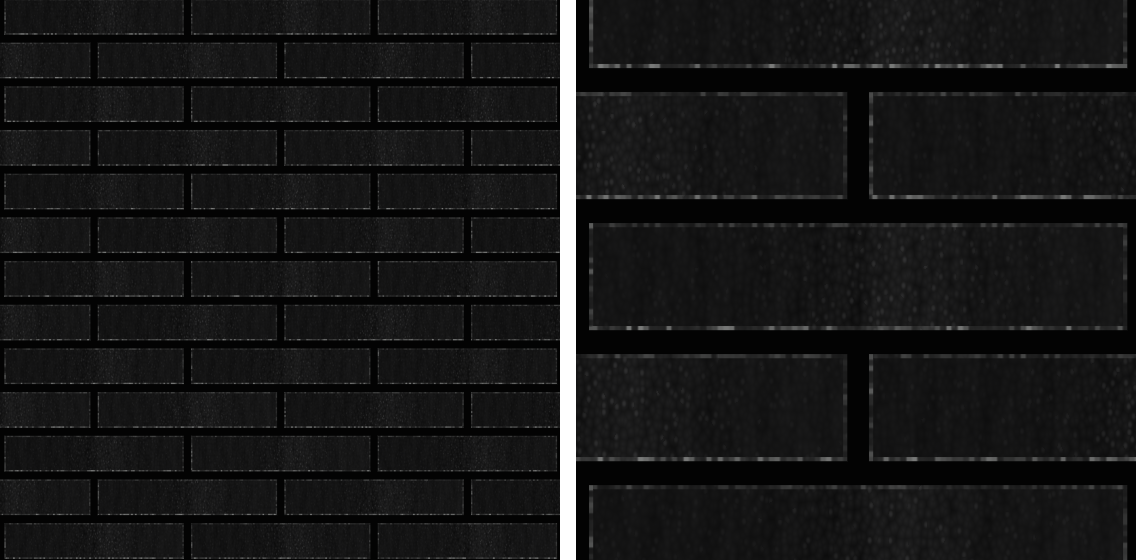
Left: the whole. Right: its middle third, enlarged.
A Shadertoy shader for this texture:

```glsl
// Dark running-bond brick wall: slim charcoal bricks between near-black joints.
// Each brick has layered-sine vertical streaks, cellular grain and speckles,
// and broken, worn highlights along its edges, strongest at bottom and left.

// Layout, in canvas units
const vec2  PITCH       = vec2(0.33333, 0.078);   // spacing of bricks and rows
const vec2  ORIGIN      = vec2(0.0013, 0.931);    // centre of one joint crossing
const vec2  BRICK_HALF  = vec2(0.1602, 0.0319);
const float EDGE_WIDTH  = 0.0025;
const float DASH_LENGTH = 0.0034;
const vec2  GRAIN_SIZE  = vec2(0.0036, 0.0054);

// Tones
const vec3  JOINT_COLOR = vec3(0.012, 0.013, 0.013);
const vec3  BRICK_COLOR = vec3(0.080, 0.080, 0.081);
const vec3  WEAR_COLOR  = vec3(0.50, 0.505, 0.50);
const vec4  EDGE_WEAR   = vec4(0.68, 0.40, 0.95, 0.45); // left, right, bottom, top
const float STREAK_GAIN  = 0.13;
const float GRAIN_GAIN   = 0.65;
const float SPECKLE_GAIN = 0.75;
const float BAND_GAIN    = 0.28;

float hash(vec2 p) {
    vec3 q = fract(p.xyx * vec3(0.1031, 0.1030, 0.0973));
    q += dot(q, q.yzx + 33.33);
    return fract((q.x + q.y) * q.z);
}

// Distance to the nearest scattered point, and a random value of that point
vec2 cellular(vec2 p) {
    vec2 cell = floor(p), f = fract(p);
    vec2 nearest = vec2(4.0, 0.0);
    for (int y = -1; y <= 1; y++)
    for (int x = -1; x <= 1; x++) {
        vec2 o = vec2(x, y), c = cell + o;
        vec2 d = o + vec2(hash(c), hash(c + 57.3)) - f;
        float d2 = dot(d, d);
        if (d2 < nearest.x) nearest = vec2(d2, hash(c + 113.7));
    }
    return vec2(sqrt(nearest.x), nearest.y);
}

// Fine vertical streaks that waver along their height
float streaks(vec2 p, float seed) {
    float sum = 0.0, frequency = 190.0, gain = 0.5;
    for (int i = 0; i < 4; i++) {
        float phase = seed * 6.28 + float(i) * 1.7;
        sum += gain * sin(p.x * frequency + phase + sin(p.y * 110.0 + phase));
        frequency *= 1.83;
        gain *= 0.75;
    }
    return sum;
}

// Irregular dashes along one edge, from 0 (worn off) to 1 (bright)
float dashes(float along, float seed) {
    float t = along / DASH_LENGTH, i = floor(t);
    float a = hash(vec2(i, seed)), b = hash(vec2(i + 1.0, seed));
    float v = mix(a, b, smoothstep(0.2, 0.8, fract(t)));
    return 0.12 + 0.88 * v * v;
}

void mainImage(out vec4 fragColor, in vec2 fragCoord) {
    vec2 uv = fragCoord / iResolution.xy;
    float px = 1.0 / min(iResolution.x, iResolution.y);

    // Brick index and position from its centre; odd rows shift by half a brick
    vec2 grid = (uv - ORIGIN) / PITCH;
    float row = floor(grid.y);
    grid.x += 0.5 * mod(row, 2.0);
    vec2 id = vec2(floor(grid.x), row);
    vec2 p = (fract(grid) - 0.5) * PITCH;
    float seed = hash(id + 20.0);

    // Brick mask from its box distance
    vec2 inset = BRICK_HALF - abs(p);
    float mask = smoothstep(-0.6 * px, 0.6 * px, min(inset.x, inset.y));

    // Face: a lighter band right of centre, streaks, grain and pale speckles
    float u = p.x / BRICK_HALF.x;
    float band = smoothstep(0.0, 0.07, u) * (1.0 - smoothstep(0.2, 0.55, u));
    float sheen = smoothstep(0.35, 0.8, u) * 0.35;
    float rough = 0.35 + 0.65 * exp(-pow((u - 0.12) / 0.38, 2.0));
    vec2 cell = cellular((p + id * 0.37) / GRAIN_SIZE + 200.0);
    float speckle = (1.0 - smoothstep(0.1, 0.5, cell.x)) * smoothstep(0.65, 1.0, cell.y);
    float tone = 0.93 + 0.08 * (seed - 0.5) + BAND_GAIN * (band + sheen);
    tone += STREAK_GAIN * streaks(p, seed);
    tone += rough * (GRAIN_GAIN * (0.48 - cell.x) + SPECKLE_GAIN * speckle);
    vec3 color = BRICK_COLOR * tone;

    // Worn edge highlights: left, right, bottom, top
    vec4 depth = vec4(BRICK_HALF.x + p.x, BRICK_HALF.x - p.x,
                      BRICK_HALF.y + p.y, BRICK_HALF.y - p.y);
    vec4 lines = 1.0 - smoothstep(EDGE_WIDTH - 0.6 * px, EDGE_WIDTH + 0.6 * px, depth);
    float wear = 0.0;
    for (int i = 0; i < 4; i++) {
        float along = i < 2 ? p.y : p.x;
        float broken = dashes(along + 1.0, seed * 91.0 + float(i) * 13.0);
        wear = max(wear, lines[i] * EDGE_WEAR[i] * broken);
    }
    color = mix(color, WEAR_COLOR, wear);

    fragColor = vec4(mix(JOINT_COLOR, color, mask), 1.0);
}
```
